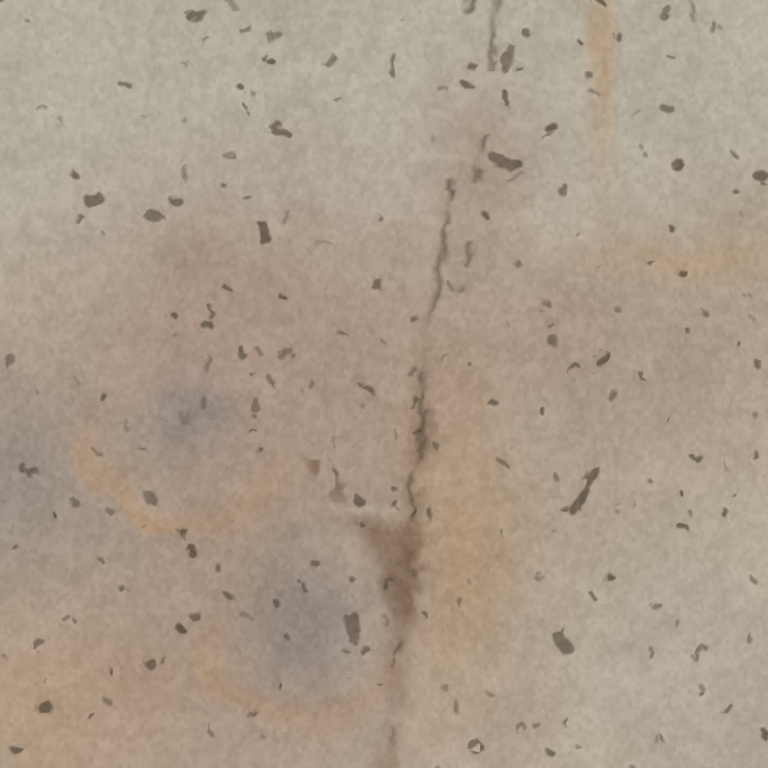
Give the GLSL for this texture, as a Shadertoy shader.

```glsl
// Weathered plaster wall: pale grey-beige ground with soft rose, ochre and slate stains,
// a broken, nearly vertical crack, a chipped brown patch and scattered dark pits.
// Built from soft cellular noise, Gaussian blobs, halos and capsule distances.

#define PALE  vec3(0.705, 0.678, 0.618)
#define TAN   vec3(0.692, 0.632, 0.560)
#define ROSE  vec3(0.645, 0.555, 0.495)
#define OCHRE vec3(0.700, 0.565, 0.430)
#define SLATE vec3(0.530, 0.500, 0.485)
#define UMBER vec3(0.470, 0.375, 0.295)
#define PIT   vec3(0.360, 0.315, 0.265)
#define GRAIN 0.075
#define MOTTLE 0.055
#define PIT_CHANCE 0.30

vec2 hash2(vec2 p) {
    vec3 q = fract(p.xyx * vec3(0.1031, 0.1030, 0.0973));
    q += dot(q, q.yzx + 33.33);
    return fract((q.xx + q.yz) * q.zy);
}

// Soft cellular noise, about -0.5 to 0.5: random cell values blended by distance
float cells(vec2 p) {
    vec2 base = floor(p);
    float sum = 0.0, total = 0.0;
    for (int j = -1; j <= 1; j++)
    for (int i = -1; i <= 1; i++) {
        vec2 id = base + vec2(i, j);
        vec2 d = id + hash2(id) - p;
        float w = exp(-7.0 * dot(d, d));
        sum += w * hash2(id + 71.0).x;
        total += w;
    }
    return sum / total - 0.5;
}

float blob(vec2 p, vec2 centre, vec2 radius) {
    vec2 q = (p - centre) / radius;
    return exp(-dot(q, q));
}

float capsule(vec2 p, vec2 a, vec2 b) {
    vec2 ab = b - a;
    return length(p - a - ab * clamp(dot(p - a, ab) / dot(ab, ab), 0.0, 1.0));
}

// Slate core inside an ochre rim that is strongest on its lower left
vec3 stain(vec3 col, vec2 p, vec2 centre, float rim, float core, float patchy) {
    vec2 q = p - centre;
    float band = (length(q) - rim) / 0.022;
    float side = smoothstep(-0.04, 0.12, -q.y - 0.3 * q.x);
    col = mix(col, OCHRE, exp(-band * band) * side * (0.50 + patchy));
    return mix(col, SLATE, 0.72 * blob(p, centre, vec2(core)));
}

// Scattered round and elongated pits, one candidate in each cell
float pits(vec2 p, float scale, float size) {
    vec2 base = floor(p * scale);
    float mask = 0.0;
    for (int j = -1; j <= 1; j++)
    for (int i = -1; i <= 1; i++) {
        vec2 id = base + vec2(i, j);
        vec2 kind = hash2(id + scale * 3.0), shape = hash2(id + scale * 5.0);
        float angle = 3.1416 * shape.x;
        vec2 arm = vec2(cos(angle), sin(angle)) * size * (0.1 + 1.3 * shape.y * shape.y);
        vec2 centre = (id + hash2(id + scale)) / scale;
        float d = capsule(p, centre - arm, centre + arm) - size * (0.4 + 0.5 * kind.y);
        float here = (1.0 - smoothstep(-0.0025, 0.003, d)) * (0.35 + 0.6 * kind.y);
        mask = max(mask, here * step(kind.x, PIT_CHANCE));
    }
    return mask;
}

void mainImage(out vec4 fragColor, in vec2 fragCoord) {
    vec2 p = fragCoord / iResolution.y;
    float broad = cells(p * 5.0 + 3.0), medium = cells(p * 14.0 + 9.0);
    float small = cells(p * 38.0), fine = cells(p * 85.0);
    vec2 soft = p + 0.035 * vec2(broad + medium, medium - broad);
    vec2 rough = p + 0.008 * vec2(small + fine, small - fine);

    // Ground and large weather stains
    float pale = smoothstep(0.56, 0.82, soft.y + 0.12 * (0.5 - p.x));
    pale = max(pale, 0.65 * blob(soft, vec2(0.90, 0.12), vec2(0.25, 0.30)));
    vec3 col = mix(TAN, PALE, pale);
    col = mix(col, ROSE, 0.88 * blob(soft, vec2(0.34, 0.50), vec2(0.27, 0.23)));
    col = mix(col, ROSE, 0.55 * blob(soft, vec2(0.27, 0.67), vec2(0.09, 0.10)));
    col = mix(col, ROSE, 0.60 * blob(soft, vec2(0.62, 0.78), vec2(0.06, 0.09)));
    col = mix(col, ROSE, 0.55 * blob(soft, vec2(0.28, 0.10), vec2(0.32, 0.24)));
    col = mix(col, ROSE, 0.38 * blob(soft, vec2(0.74, 0.56), vec2(0.22, 0.13)));
    col = mix(col, SLATE, 0.60 * blob(soft, vec2(0.00, 0.36), vec2(0.15, 0.14)));
    col = mix(col, OCHRE, 0.50 * blob(soft, vec2(0.59, 0.28), vec2(0.07, 0.20)));
    col = mix(col, OCHRE, 0.35 * blob(soft, vec2(0.07, 0.08), vec2(0.15, 0.12)));
    col = mix(col, OCHRE, 0.55 * blob(p, vec2(0.782 + 0.01 * medium, 0.93), vec2(0.018, 0.15)));
    col = mix(col, OCHRE, 0.38 * blob(soft, vec2(0.90, 0.67), vec2(0.14, 0.025)));
    col = stain(col, soft, vec2(0.25, 0.45), 0.135, 0.055, 0.5 * medium);
    col = stain(col, soft, vec2(0.40, 0.19), 0.130, 0.095, 0.5 * medium);

    // Crack: brown shade, broken dark line and a beaded companion
    float line = 0.50 + 0.112 * p.y + 0.006 * sin(p.y * 9.0) + 0.003 * sin(p.y * 31.0);
    float off = rough.x - line;
    float low = 1.0 - smoothstep(0.45, 0.62, p.y);
    col = mix(col, UMBER, 0.42 * low * exp(-pow(off / 0.018, 2.0)) * (0.8 + medium));
    float solid = smoothstep(0.56, 0.61, p.y) * (1.0 - smoothstep(0.71, 0.74, p.y));
    float broken = smoothstep(-0.02, 0.22, cells(vec2(4.0, p.y * 32.0)));
    col = mix(col, PIT, 0.62 * max(0.8 * solid, broken) * exp(-pow(off / 0.0045, 2.0)));
    float beads = smoothstep(0.05, 0.25, cells(vec2(17.0, p.y * 42.0))) * smoothstep(0.55, 0.65, p.y);
    col = mix(col, PIT, 0.50 * beads * exp(-pow((off - 0.032) / 0.005, 2.0)));

    // Brown wedge beside the crack, with a chipped pale lip
    float wedge = smoothstep(-0.012, 0.018, (rough.y - 0.17) * 0.55 + off);
    wedge *= (1.0 - smoothstep(0.0, 0.018, off)) * smoothstep(0.17, 0.21, p.y);
    wedge *= 1.0 - smoothstep(0.305, 0.33, rough.y + 0.02 * medium);
    col = mix(col, UMBER, wedge * (0.58 + 0.4 * small));
    float chips = 1.0 - smoothstep(0.005, 0.022, capsule(rough, vec2(0.41, 0.41), vec2(0.47, 0.31)));
    col = mix(col, UMBER, 0.75 * chips * smoothstep(-0.05, 0.20, small));
    col = mix(col, TAN * 1.04, 0.7 * blob(rough, vec2(0.475, 0.335), vec2(0.045, 0.007)));

    // Pits in three sizes, plus one long gouge and one deep chip
    float dark = 0.0;
    for (int i = 0; i < 3; i++)
        dark = max(dark, pits(rough, 6.0 * exp2(float(i)), 0.0095 / (1.0 + 0.6 * float(i))));
    float gouge = capsule(rough, vec2(0.746, 0.337), vec2(0.775, 0.385)) - 0.006;
    float chip = capsule(rough, vec2(0.458, 0.192), vec2(0.463, 0.172)) - 0.008;
    dark = max(dark, 0.85 * (1.0 - smoothstep(-0.003, 0.003, min(gouge, chip))));
    col = mix(col, PIT, 0.85 * dark);

    // Soft mottling and fine plaster grain
    float grain = 0.6 * cells(p * vec2(180.0, 150.0)) + 0.4 * fine;
    col += MOTTLE * (0.35 * broad + 0.4 * medium + 0.45 * small) + GRAIN * grain;
    fragColor = vec4(clamp(col, 0.0, 1.0), 1.0);
}
```
